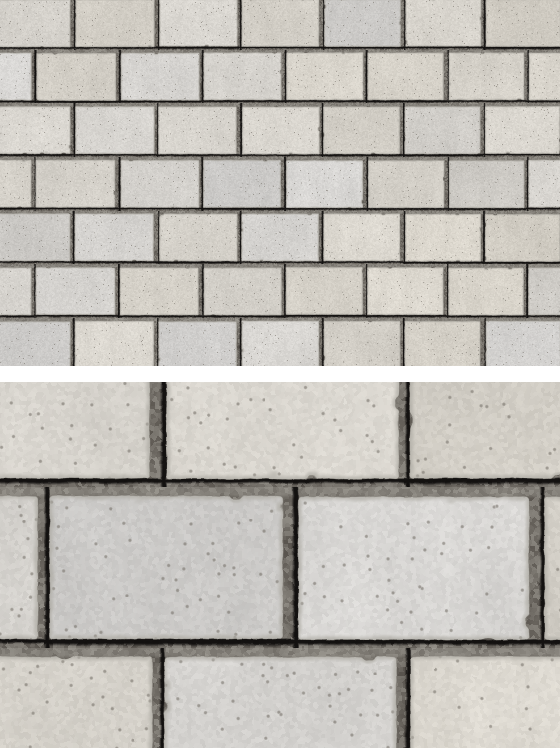
Top, the full canvas; bottom, a detail of the centre.
Write a Shadertoy shader that draws this texture.

```glsl
const vec2 CELL = vec2(0.226, 0.1466);   // brick plus joint, in canvas heights
const vec2 JOINT = vec2(0.013, 0.0165);  // joint widths
const vec3 BRICK = vec3(0.825, 0.815, 0.793);
const vec3 EDGE = vec3(0.68, 0.67, 0.64);
const vec3 MORTAR = vec3(0.47, 0.45, 0.42);
const vec3 GRIT = vec3(0.24, 0.22, 0.20);
const vec3 SHADOW = vec3(0.055, 0.048, 0.045);

float hash(vec2 p) {
    vec3 q = fract(p.xyx * vec3(0.1031, 0.1030, 0.0973));
    q += dot(q, q.yzx + 33.33);
    return fract((q.x + q.y) * q.z);
}

vec2 hash2(vec2 p) {
    return vec2(hash(p), hash(p + 57.3));
}

// Cellular noise: distance to the nearest point, and its random value
vec2 cellular(vec2 p) {
    vec2 base = floor(p), nearest = vec2(9.0, 0.0);
    for (int y = -1; y <= 1; y++)
    for (int x = -1; x <= 1; x++) {
        vec2 id = base + vec2(x, y);
        float d = length(id + hash2(id) - p);
        if (d < nearest.x) nearest = vec2(d, hash(id + 19.7));
    }
    return nearest;
}

// Layered, warped sines, roughly -1 to 1
float waves(vec2 p) {
    float sum = 0.0, amp = 0.5;
    for (int i = 0; i < 4; i++) {
        sum += amp * sin(p.x + 1.3 * sin(p.y)) * cos(p.y * 0.9 + float(i));
        p = mat2(1.2, 1.5, -1.5, 1.2) * p + 2.1;
        amp *= 0.6;
    }
    return sum;
}

float roundBox(vec2 p, vec2 halfSize, float radius) {
    vec2 q = abs(p) - halfSize + radius;
    return length(max(q, 0.0)) + min(max(q.x, q.y), 0.0) - radius;
}

// Running bond: columns narrow slightly to the right, odd rows are shifted
vec2 bondCoord(vec2 p) {
    float x = p.x - 0.198;
    float v = (1.0 - p.y) / CELL.y + 0.073;
    float shift = 0.54 * mod(floor(v), 2.0);
    return vec2(4.337 * x + 0.1065 * x * x - shift, v);
}

// Dark band of a given width just outside an edge
float shadowBand(float dist, float width, float px) {
    return smoothstep(-px, px, dist) * (1.0 - smoothstep(0.5 * width, width + px, dist));
}

vec3 brickColor(vec2 p, vec2 id, float depth, vec2 grain) {
    vec2 seed = hash2(id + 4.0);
    vec3 tint = mix(vec3(0.012, 0.004, -0.012), vec3(-0.008, -0.003, 0.012), seed.x);
    vec3 color = BRICK + tint + 0.055 * (seed.y - 0.5);

    // Stains, vertical streaks and fine grain
    color += 0.022 * waves(p * 14.0 + seed * 30.0);
    color += 0.014 * waves(p * vec2(75.0, 12.0) + seed * 20.0);
    color += 0.05 * (grain.y - 0.5);

    // Sparse pits
    vec2 pit = cellular(p * 85.0 + 11.0);
    float pitMask = step(0.76, pit.y) * (1.0 - smoothstep(0.05, 0.19, pit.x));
    color = mix(color, MORTAR, 0.6 * pitMask);

    // Worn rim
    float rim = 1.0 - smoothstep(0.0, 0.0055, depth + 0.0015 * waves(p * 130.0));
    return mix(color, EDGE, 0.7 * rim);
}

vec3 mortarColor(vec2 p, vec2 grain, float lit) {
    vec3 color = mix(GRIT, EDGE, 0.2 + 0.55 * grain.y + 0.2 * waves(p * 60.0));
    color = mix(color, MORTAR, 0.35);
    return mix(color, EDGE, 0.3 * lit);
}

void mainImage(out vec4 fragColor, in vec2 fragCoord) {
    float px = 1.0 / iResolution.y;
    vec2 p = fragCoord * px;
    vec2 grid = bondCoord(p);
    vec2 id = floor(grid);
    vec2 grain = cellular(p * 260.0);

    // Brick outline with uneven placement and ragged edges
    vec2 local = (fract(grid) - 0.5) * vec2(1.0, -1.0) * CELL;
    local += (hash2(id + 8.0) - 0.5) * vec2(0.003, 0.002);
    vec2 halfSize = 0.5 * (CELL - JOINT);
    float ragged = 0.0007 * waves(p * 110.0) + 0.0007 * (grain.y - 0.5);
    float dist = roundBox(local, halfSize, 0.003) + ragged;

    // Chips bite into the rim
    vec2 chip = cellular(p * 42.0 + 3.0);
    dist += 0.003 * step(0.85, chip.y) * (1.0 - smoothstep(0.1, 0.35, chip.x));

    // Shadow below and to the left of each brick
    vec2 outside = -local - halfSize + ragged;
    float wear = 0.0009 * waves(p * 45.0);
    float leftWidth = mix(0.002, 0.0065, hash(id + 31.0)) + wear;
    float lowWidth = mix(0.0042, 0.0068, hash(id + 47.0)) + wear;
    float shade = max(shadowBand(outside.x, leftWidth, px),
                      shadowBand(outside.y, lowWidth, px));
    float lit = smoothstep(0.0, 0.004, local.y - halfSize.y + 0.002);

    vec3 joint = mix(mortarColor(p, grain, lit), SHADOW, 0.95 * shade);
    vec3 face = brickColor(p, id, -dist, grain);
    vec3 color = mix(face, joint, smoothstep(-0.8 * px, 0.8 * px, dist));
    fragColor = vec4(clamp(color, 0.0, 1.0), 1.0);
}
```
